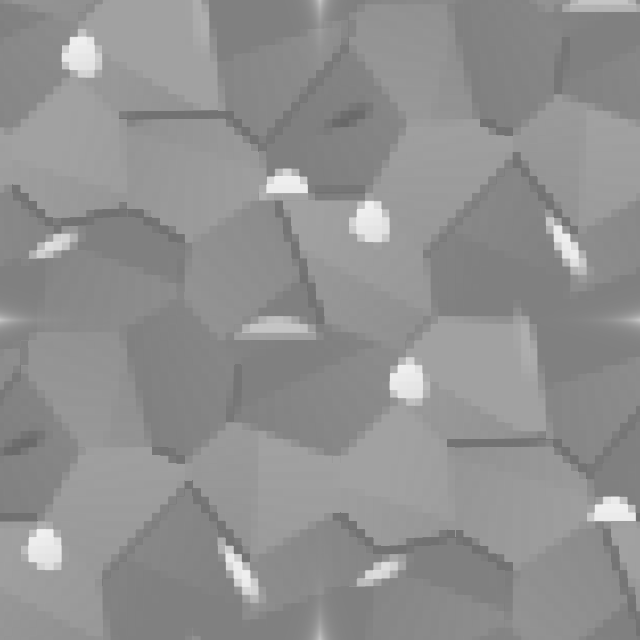
A WebGL 1 fragment shader for this texture:

```glsl
precision highp float;
uniform vec2 u_resolution;

float hash(vec2 p) {
  return fract(sin(dot(p, vec2(127.1, 311.7))) * 43758.5453);
}

vec2 hash2(vec2 p) {
  return vec2(hash(p), hash(p + 37.3));
}

mat2 rotation(float a) {
  return mat2(cos(a), -sin(a), sin(a), cos(a));
}

// Wraps lattice ids; each repeat of the rows moves sideways by shift columns
vec2 wrapId(vec2 id, vec2 count, float shift) {
  id.x -= shift * floor((id.y + 0.5) / count.y);
  return floor(mod(id + 0.5, count));
}

// Grey of one facet: base tone, a crease, a slope and a faint fan of streaks
float facetTone(vec2 id, vec2 r) {
  float base = mix(0.512, 0.615, smoothstep(0.25, 0.75, hash(id + 5.1)));
  float angle = 1.047 * floor(6.0 * hash(id + 9.7)) + 0.5 * (hash(id + 3.3) - 0.5);
  vec2 q = rotation(angle) * r;
  float crease = smoothstep(-0.03, 0.03, q.x + 0.1) - 0.5;
  float fan = sin(atan(q.y, q.x + 0.9) * 45.0);
  float tone = base + 0.06 * crease * hash(id + 2.9) + 0.03 * q.y + 0.003 * fan;
  return clamp(tone, 0.502, 0.63);
}

// Hexagon-like Voronoi facets with dark cracks along some borders
float facets(vec2 p) {
  vec2 g = p * vec2(5.0, 6.0);
  vec2 r1 = vec2(0.0), r2 = vec2(0.0), id1 = vec2(0.0), id2 = vec2(0.0);
  float d1 = 100.0, d2 = 100.0;
  for (int y = -2; y <= 2; y++) {
    for (int x = -2; x <= 2; x++) {
      float row = floor(g.y) + float(y);
      vec2 at = vec2(floor(g.x - 0.5 * row) + float(x), row);
      vec2 id = wrapId(at, vec2(5.0, 3.0), -1.0 + 2.0);
      vec2 site = at + vec2(0.5 * row, 0.0) + 0.5 + 0.65 * (hash2(id) - 0.5);
      vec2 r = (site - g) * vec2(1.0, 0.833);
      float d = dot(r, r);
      if (d < d1) {
        d2 = d1; r2 = r1; id2 = id1;
        d1 = d; r1 = r; id1 = id;
      } else if (d < d2) {
        d2 = d; r2 = r; id2 = id;
      }
    }
  }
  float border = dot(0.5 * (r1 + r2), normalize(r2 - r1));
  float blend = 0.5 - 0.5 * smoothstep(0.0, 0.03, border);
  float tone = mix(facetTone(id1, r1), facetTone(id2, r2), blend);
  float strength = smoothstep(0.5, 0.9, hash(id1 + id2 + 0.7));
  float crack = strength * (1.0 - smoothstep(0.02, 0.05, border));
  return mix(tone, 0.43, 0.85 * crack);
}

// Scattered chips: lumps, falling slivers, rising slivers and flat-based domes
float addChips(float tone, vec2 p) {
  vec2 g = p * 4.0;
  for (int y = -1; y <= 1; y++) {
    for (int x = -1; x <= 1; x++) {
      vec2 at = floor(g) + vec2(float(x), float(y));
      vec2 id = wrapId(at, vec2(4.0, 2.0), 2.0);
      float kind = mod(id.x + 2.0 * id.y, 4.0);
      float variant = id.y;
      vec2 size = vec2(0.12, 0.135);
      float angle = 0.3;
      float shade = 0.91;
      float dome = 0.0;
      if (kind > 2.5) {
        size = mix(vec2(0.15, 0.17), vec2(0.25, 0.13), variant);
        angle = 0.0;
        shade = mix(0.91, 0.75, variant);
        dome = 1.0;
      } else if (kind > 1.5) {
        size = vec2(0.17, 0.055);
        angle = 0.47;
        shade = mix(0.86, 0.42, variant);
      } else if (kind > 0.5) {
        size = vec2(0.22, 0.06);
        angle = mix(-1.02, -1.45, variant);
        shade = mix(0.92, 0.67, variant);
      }
      vec2 q = rotation(angle) * (g - at - 0.1 - 0.8 * hash2(id + 21.7));
      float taper = 1.0 + 0.35 * clamp(q.x / size.x, -1.0, 1.0) * (1.0 - dome);
      float d = (length(q / vec2(size.x, size.y * taper)) - 1.0) * size.y;
      d = mix(d, max(d, -q.y), dome);
      float shape = 1.0 - smoothstep(-0.035, 0.02, d);
      tone = mix(tone, shade + 0.04 * q.y / size.y, shape);
    }
  }
  return tone;
}

// Thin glints fading inward from the middle of each side
float sideGlints(vec2 uv) {
  vec2 inset = min(uv, 1.0 - uv);
  vec2 across = exp(-abs(uv - 0.5) * 90.0);
  vec2 along = exp(-inset * 28.0);
  return across.x * along.y + across.y * along.x;
}

void main() {
  vec2 uv = gl_FragCoord.xy / u_resolution;

  // Snap to coarse blocks with softened steps between them
  const float BLOCKS = 78.0;
  vec2 b = uv * BLOCKS;
  vec2 soft = min(BLOCKS / u_resolution, 0.5);
  vec2 snapped = (floor(b) + smoothstep(0.5 - soft, 0.5 + soft, fract(b))) / BLOCKS;

  vec2 p = snapped / 1.02;
  float tone = addChips(facets(p), p) + 0.28 * sideGlints(uv);
  gl_FragColor = vec4(vec3(tone), 1.0);
}
```
